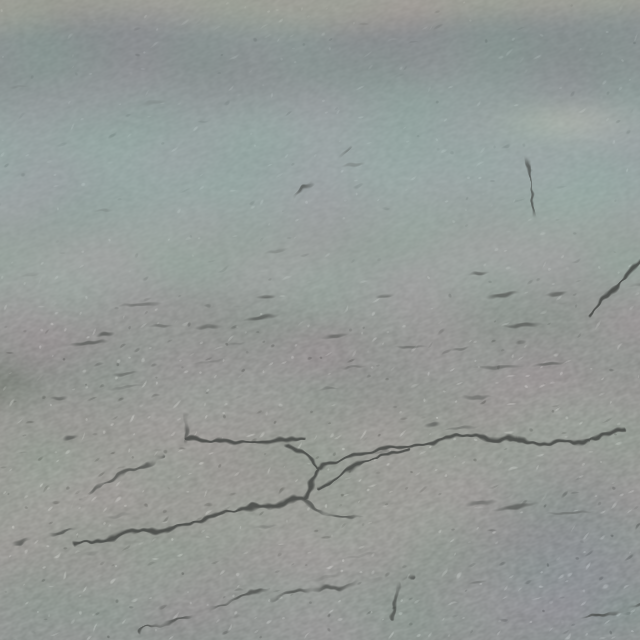
This texture is drawn by a Shadertoy shader. Its source:

```glsl
// Weathered grey asphalt: soft horizontal tone bands under fine slanted grain,
// with scattered chips and pits, and a branching net of dark cracks.
// Gradient noise roughens the tones, the grain and the crack lines.

vec2 hash2(vec2 p) {
    vec3 q = fract(p.xyx * vec3(0.1031, 0.103, 0.0973));
    q += dot(q, q.yzx + 33.33);
    return fract((q.xx + q.yz) * q.zy);
}

float gradientDot(vec2 corner, vec2 offset) {
    float angle = 6.2832 * hash2(corner + 57.0).x;
    return dot(vec2(cos(angle), sin(angle)), offset);
}

float noise(vec2 p) {
    vec2 i = floor(p), f = p - i;
    vec2 u = f * f * f * (f * (f * 6.0 - 15.0) + 10.0);
    vec2 e = vec2(1, 0);
    return mix(mix(gradientDot(i, f), gradientDot(i + e, f - e), u.x),
               mix(gradientDot(i + e.yx, f - e.yx), gradientDot(i + 1.0, f - 1.0), u.x), u.y);
}

// Coverage of a crack from a to b, with uneven width
float crack(vec2 p, vec2 a, vec2 b, float width) {
    vec2 along = b - a;
    float t = clamp(dot(p - a, along) / dot(along, along), 0.0, 1.0);
    float w = width * (0.85 + 0.9 * noise(p * 38.0));
    return 1.0 - smoothstep(w * 0.3, w * 1.7 + 0.0005, length(p - a - along * t));
}

// Scattered slanted flecks, one at most per cell
float flecks(vec2 p, vec2 cells, vec2 size, float tilt, float density, float seed) {
    float cover = 0.0;
    for (int y = -1; y <= 1; y++)
    for (int x = -1; x <= 1; x++) {
        vec2 id = floor(p * cells) + vec2(x, y);
        vec2 place = hash2(id + seed), kind = hash2(id + seed + 131.0), shape = hash2(id + seed + 271.0);
        vec2 q = p - (id + 0.1 + 0.8 * place) / cells;
        float angle = tilt * (0.2 + 1.3 * shape.x);
        q = mat2(cos(angle), -sin(angle), sin(angle), cos(angle)) * q;
        q /= size * vec2(0.3 + 0.7 * shape.y * shape.y, 0.6 + 0.4 * kind.y);
        float present = smoothstep(0.0, 0.08, density - kind.x);
        cover = max(cover, present * (0.45 + 0.55 * kind.y) * (1.0 - smoothstep(0.3, 1.25, length(q))));
    }
    return cover;
}

// Broad bands of colour from the bottom edge to the top
vec3 pavement(vec2 p) {
    float y = p.y + 0.035 * noise(p * vec2(2.5, 4.0)) - 0.02 * p.x;
    vec3 c = mix(vec3(0.575, 0.59, 0.58), vec3(0.605, 0.612, 0.59), smoothstep(0.0, 0.2, y));
    c = mix(c, vec3(0.583, 0.586, 0.578), smoothstep(0.28, 0.44, y));
    c = mix(c, vec3(0.605, 0.635, 0.62), smoothstep(0.46, 0.58, y));
    c = mix(c, vec3(0.595, 0.645, 0.64), smoothstep(0.6, 0.73, y));
    c = mix(c, vec3(0.54, 0.573, 0.573), smoothstep(0.76, 0.89, y));
    c = mix(c, vec3(0.615, 0.62, 0.59), smoothstep(0.92, 0.99, y));
    // Bluish lower right, pale patch at upper right, dim left edge
    c = mix(c, vec3(0.53, 0.555, 0.575), 0.75 * exp(-dot(p - vec2(0.9, 0.1), p - vec2(0.9, 0.1)) * 45.0));
    vec2 pale = (p - vec2(0.88, 0.81)) / vec2(0.09, 0.03);
    c += vec3(0.06, 0.045, 0.025) * exp(-dot(pale, pale));
    vec2 dim = (p - vec2(0.0, 0.4)) / vec2(0.06, 0.04);
    c -= vec3(0.07, 0.065, 0.075) * exp(-dot(dim, dim));
    // Faint pink and green staining
    c += vec3(0.025, -0.012, 0.008) * noise(p * vec2(7.0, 11.0) + 9.0);
    return c + 0.025 * noise(p * vec2(5.0, 9.0) + 31.0);
}

float crackNet(vec2 p) {
    vec2 w = p + 0.016 * vec2(noise(p * 9.0), noise(p * 9.0 + 40.0))
               + 0.009 * vec2(noise(p * 27.0 + 8.0), noise(p * 27.0 + 70.0))
               + 0.004 * vec2(noise(p * 75.0), noise(p * 75.0 + 20.0));
    // Main branches
    float c = crack(w, vec2(0.12, 0.147), vec2(0.475, 0.222), 0.0029);
    c = max(c, crack(w, vec2(0.475, 0.222), vec2(0.495, 0.27), 0.003));
    c = max(c, crack(w, vec2(0.492, 0.271), vec2(0.65, 0.305), 0.0027));
    c = max(c, crack(w, vec2(0.65, 0.305), vec2(0.81, 0.321), 0.0028));
    c = max(c, crack(w, vec2(0.81, 0.321), vec2(0.915, 0.306), 0.0027));
    c = max(c, crack(w, vec2(0.915, 0.306), vec2(0.98, 0.328), 0.0024));
    c = max(c, crack(w, vec2(0.495, 0.242), vec2(0.64, 0.298), 0.0022));
    c = max(c, crack(w, vec2(0.45, 0.3), vec2(0.492, 0.271), 0.0029));
    c = max(c, crack(w, vec2(0.295, 0.31), vec2(0.475, 0.312), 0.0029));
    c = max(c, crack(w, vec2(0.925, 0.5), vec2(1.01, 0.615), 0.0028));
    // Thin, interrupted branches
    float f = crack(w, vec2(0.298, 0.355), vec2(0.295, 0.305), 0.0034);
    f = max(f, crack(w, vec2(0.13, 0.22), vec2(0.26, 0.287), 0.0027));
    f = max(f, crack(w, vec2(-0.02, 0.14), vec2(0.12, 0.175), 0.0028));
    f = max(f, crack(w, vec2(0.22, 0.01), vec2(0.42, 0.09), 0.0023));
    f = max(f, crack(w, vec2(0.42, 0.075), vec2(0.64, 0.1), 0.0025));
    f = max(f, crack(w, vec2(0.615, 0.09), vec2(0.61, 0.035), 0.0027));
    f = max(f, crack(w, vec2(0.475, 0.22), vec2(0.56, 0.19), 0.0025));
    f = max(f, crack(w, vec2(0.87, 0.02), vec2(1.0, 0.06), 0.0027));
    f = max(f, crack(w, vec2(0.825, 0.77), vec2(0.84, 0.65), 0.0022));
    f = max(f, crack(w, vec2(0.44, 0.67), vec2(0.545, 0.77), 0.002));
    return max(c, f * smoothstep(-0.25, 0.2, noise(p * 24.0 + 5.0)) * 0.8);
}

void mainImage(out vec4 fragColor, in vec2 fragCoord) {
    vec2 p = fragCoord / iResolution.y;
    vec3 color = pavement(p);
    float rough = mix(1.0, 0.55, smoothstep(0.42, 0.62, p.y));

    // Fine grain, drawn out up to the right
    vec2 slanted = vec2(p.x + 0.3 * p.y, p.y - 0.35 * p.x);
    float grain = noise(slanted * vec2(65.0, 115.0)) + 0.7 * noise(slanted * vec2(130.0, 210.0));
    color += 0.043 * rough * grain;

    // Pale chips and dark pits
    vec2 rugged = p + 0.004 * vec2(noise(p * 60.0), noise(p * 60.0 + 17.0));
    color += 0.095 * rough * flecks(rugged, vec2(42.0), vec2(0.008, 0.0025), 0.75, 0.42 * rough, 3.0);
    color -= 0.11 * rough * flecks(rugged, vec2(36.0), vec2(0.009, 0.003), 0.5, 0.34 * rough, 47.0);

    // Long flat gouges, crowded along a middle band
    float band = exp(-pow((p.y - 0.47 - 0.03 * p.x) / 0.05, 2.0));
    float gouges = flecks(rugged, vec2(13.0, 32.0), vec2(0.038, 0.0042), 0.14, 0.1 * rough + 0.42 * band, 83.0);
    color = mix(color, vec3(0.32, 0.33, 0.32), 0.72 * gouges);

    color = mix(color, vec3(0.27, 0.28, 0.27), 0.86 * crackNet(p));
    fragColor = vec4(color, 1.0);
}
```
